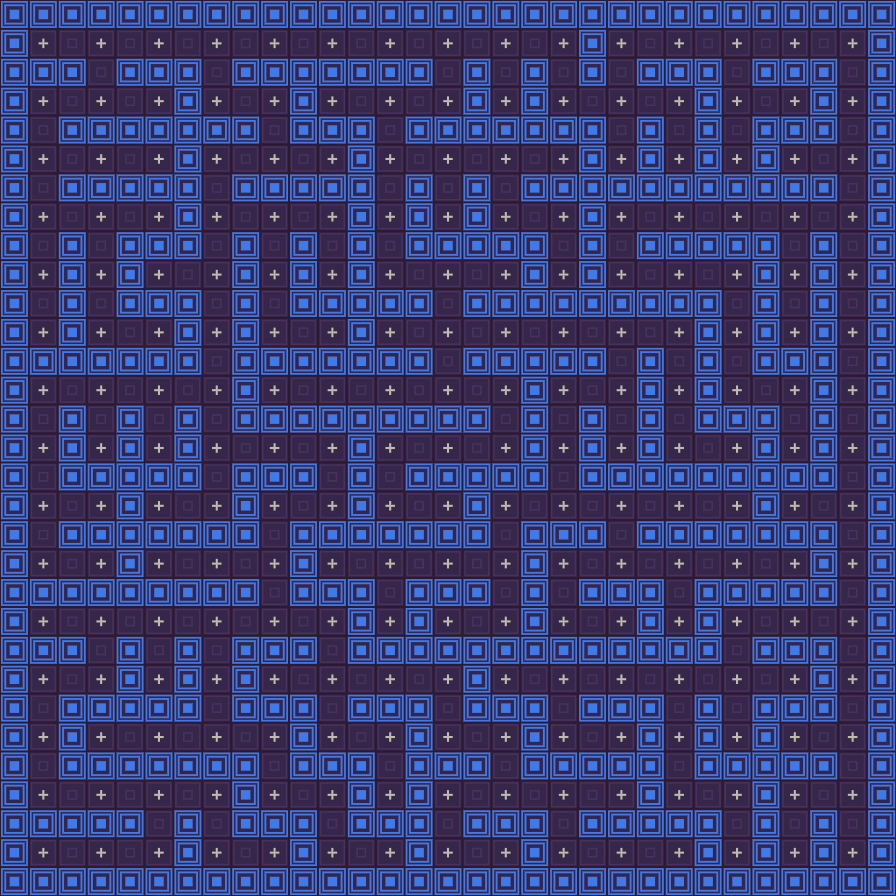
This pattern is drawn by a Shadertoy shader. Its source:

```glsl
#define CELLS 31.0
#define SIDE_CHANCE 0.30
#define SEED 17.0
#define GROUND vec3(0.18, 0.10, 0.19)
#define FLOOR_FILL vec3(0.21, 0.15, 0.285)
#define FLOOR_LINE vec3(0.285, 0.19, 0.375)
#define WALL_FILL vec3(0.205, 0.145, 0.30)
#define WALL_BLUE vec3(0.25, 0.48, 0.91)
#define PLUS_COLOR vec3(0.75, 0.735, 0.68)

float hash(vec2 p) {
    vec3 q = fract(vec3(p.xyx + SEED) * vec3(0.1031, 0.1030, 0.0973));
    q += dot(q, q.yzx + 33.33);
    return fract((q.x + q.y) * q.z);
}

// Direction a pillar would like to grow its wall; none on the border
vec2 wantedLean(vec2 pillar) {
    float last = (CELLS - 1.0) * 0.5 - 1.0;
    if (any(lessThan(pillar, vec2(1.0))) || any(greaterThan(pillar, vec2(last))))
        return vec2(0.0);
    float r = hash(pillar);
    if (r < SIDE_CHANCE) return vec2(-1.0, 0.0);
    if (r < 2.0 * SIDE_CHANCE) return vec2(1.0, 0.0);
    return vec2(0.0, pillar.y == last && r > 0.8 ? 1.0 : -1.0);
}

// Falls downward when the left neighbour already fills the gap
vec2 lean(vec2 pillar) {
    vec2 d = wantedLean(pillar);
    bool taken = d.x < 0.0 && wantedLean(pillar - vec2(1.0, 0.0)).x > 0.0;
    return taken ? vec2(0.0, -1.0) : d;
}

bool isWall(vec2 cell) {
    if (any(lessThan(cell, vec2(1.0))) || any(greaterThan(cell, vec2(CELLS - 2.0))))
        return true;
    vec2 odd = mod(cell, 2.0);
    if (odd.x == odd.y) return odd.x == 0.0;
    return lean((cell - odd) * 0.5) == odd || lean((cell + odd) * 0.5) == -odd;
}

// Coverage of distance d, softened over one pixel
float fill(float d, float px) {
    return clamp(0.5 - d / px, 0.0, 1.0);
}

// Square ring between two half sizes
float ring(float r, float inner, float outer, float px) {
    return fill(r - outer, px) - fill(r - inner, px);
}

void mainImage(out vec4 fragColor, in vec2 fragCoord) {
    float px = CELLS / iResolution.y;
    vec2 grid = fragCoord * px;
    vec2 cell = floor(grid);
    vec2 a = abs(fract(grid) - 0.5);
    float r = max(a.x, a.y);
    vec3 color = GROUND;

    if (isWall(cell)) {
        // Two nested frames around a solid core
        color = mix(color, WALL_FILL, fill(r - 0.465, px));
        float blue = ring(r, 0.405, 0.465, px)
                   + ring(r, 0.285, 0.350, px)
                   + fill(r - 0.165, px);
        color = mix(color, WALL_BLUE, blue);
    } else {
        color = mix(color, FLOOR_FILL, fill(r - 0.46, px));
        color = mix(color, FLOOR_LINE, ring(r, 0.385, 0.435, px));
        if (mod(cell, 2.0) == vec2(1.0)) {
            // Plus mark on open rooms
            float plus = fill(r - 0.165, px) * fill(min(a.x, a.y) - 0.036, px);
            color = mix(color, PLUS_COLOR, plus);
        } else {
            // Small frame on passages
            color = mix(color, FLOOR_LINE, ring(r, 0.115, 0.170, px));
        }
    }
    fragColor = vec4(color, 1.0);
}
```
